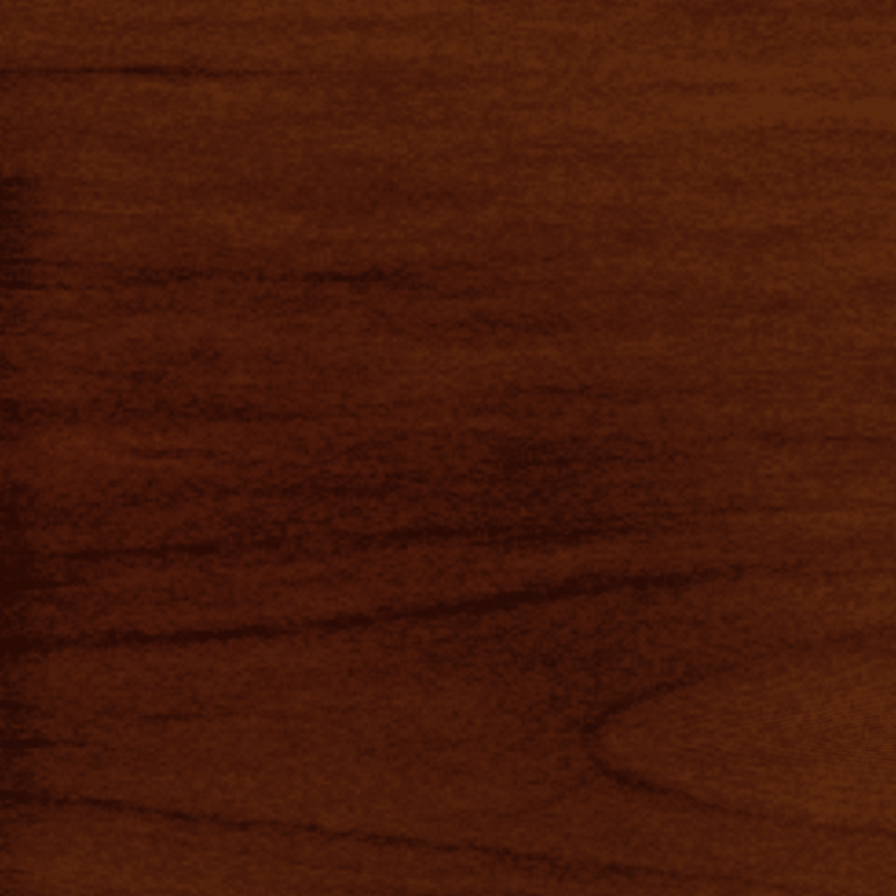
Give the GLSL for this texture, as a Shadertoy shader.

```glsl
#define DARK vec3(0.165, 0.042, 0.018)
#define MID vec3(0.278, 0.097, 0.036)
#define LIGHT vec3(0.365, 0.162, 0.052)
#define STREAK_CONTRAST 0.34
#define GRAIN_CONTRAST 0.24
#define VEIN_DEPTH 0.40
#define VEIN_WIDTH 0.0065
#define ARCH_TIP vec2(0.655, 0.172)
#define ARCH_SPREAD 0.20

float hash(vec2 p) {
    vec3 q = fract(vec3(p.xyx) * 0.1031);
    q += dot(q, q.yzx + 33.33);
    return fract((q.x + q.y) * q.z);
}

float noise(vec2 p) {
    vec2 cell = floor(p), f = fract(p);
    f = f * f * (3.0 - 2.0 * f);
    return mix(mix(hash(cell), hash(cell + vec2(1, 0)), f.x),
               mix(hash(cell + vec2(0, 1)), hash(cell + vec2(1, 1)), f.x), f.y);
}

// Noise centred on zero
float snoise(vec2 p) { return noise(p) * 2.0 - 1.0; }

float bell(float x, float width) { return exp(-x * x / (width * width)); }

// Dark core with a soft shadow on its lower side
float vein(float d, float width) {
    float shadow = bell(d, width * (d < 0.0 ? 6.0 : 2.2));
    return 0.75 * bell(d, width) + 0.32 * shadow;
}

// Signed distance to the arch-shaped growth ring, positive inside
float archField(vec2 p) {
    vec2 q = p - ARCH_TIP;
    q.y -= 0.035 * q.x;
    float k = q.y / ARCH_SPREAD;
    return (q.x - k * k) / length(vec2(1.0, 2.0 * k / ARCH_SPREAD));
}

// Broad light and shade over the board
float broadTone(vec2 p) {
    float tone = 0.50 + 0.20 * smoothstep(0.62, 1.0, p.y);
    tone += 0.19 * smoothstep(0.55, 1.0, p.x);
    tone += 0.08 * smoothstep(0.28, 0.0, p.y);
    tone -= 0.13 * bell(p.y - 0.40, 0.16) * smoothstep(1.0, 0.6, p.x);
    tone -= 0.22 * smoothstep(0.07, 0.0, p.x) * smoothstep(0.95, 0.7, p.y);
    tone -= 0.18 * bell(p.x, 0.07) * bell(p.y - 0.74, 0.04);
    return tone + 0.10 * snoise(p * vec2(3.0, 7.0) + 4.0);
}

// Long horizontal fibres in several sizes
float fibres(vec2 p) {
    float sum = 0.0, weight = 0.36;
    vec2 scale = vec2(2.0, 24.0);
    for (int i = 0; i < 4; i++) {
        sum += weight * snoise(p * scale + float(i) * 17.3);
        scale *= vec2(2.1, 1.75);
        weight *= 0.85;
    }
    return sum;
}

void mainImage(out vec4 fragColor, in vec2 fragCoord) {
    vec2 uv = fragCoord / iResolution.xy;
    vec2 p = uv;
    p.y += 0.0035 * snoise(uv * vec2(9.0, 12.0)) + 0.0018 * snoise(uv * vec2(60.0, 40.0));

    // Fibres bend along the rising veins and around the arch
    float rise = smoothstep(0.0, 1.1, p.x);
    vec2 flow = p;
    flow.y -= 0.09 * rise * bell(p.y - 0.34, 0.13);
    flow.y += 0.10 * p.x * bell(p.y - 0.04, 0.09);
    float arch = archField(p);
    float inside = smoothstep(0.0, 0.03, arch);

    float tone = broadTone(uv);
    tone += STREAK_CONTRAST * fibres(flow) * mix(1.0, 0.55, smoothstep(0.4, 0.2, p.y));

    // Short dark pores, denser on the left
    float pore = noise(flow * vec2(5.0, 75.0) + 31.0);
    tone -= 0.26 * smoothstep(0.74, 0.95, pore) * mix(1.0, 0.4, smoothstep(0.1, 0.6, p.x));

    // Nested rings inside the arch
    float rings = sin(arch * 260.0 + 3.0 * snoise(uv * 8.0));
    tone += inside * (0.05 + 0.045 * rings);

    // Main veins
    float fade = mix(1.0, 0.55, smoothstep(0.55, 1.0, p.x));
    float veins = fade * vein(p.y - 0.28 - 0.10 * rise, VEIN_WIDTH * 1.15);
    veins += 0.65 * fade * vein(p.y - 0.38 - 0.06 * rise, VEIN_WIDTH * 0.8);
    veins += 0.9 * fade * vein(p.y - 0.115 + 0.12 * p.x, VEIN_WIDTH * 0.9);
    float tip = bell(length(p - ARCH_TIP), 0.09);
    float lowerArm = smoothstep(0.22, 0.12, p.y);
    float archStrength = 0.42 + 0.30 * lowerArm + 0.35 * tip;
    veins += archStrength * vein(arch, VEIN_WIDTH * (0.75 + 0.8 * tip));
    tone -= VEIN_DEPTH * veins * (0.85 + 0.3 * snoise(uv * vec2(40.0, 90.0)));

    // Fine soft grain
    float grain = 0.6 * snoise(uv * vec2(120.0, 190.0)) + 0.4 * snoise(uv * 245.0 + 9.0);
    tone += GRAIN_CONTRAST * grain;

    tone = clamp(tone, 0.0, 1.0);
    vec3 color = mix(DARK, MID, smoothstep(0.0, 0.55, tone));
    color = mix(color, LIGHT, smoothstep(0.42, 1.05, tone));

    // Redder heartwood toward the middle left
    float heart = bell(uv.y - 0.45, 0.25) * smoothstep(0.9, 0.3, uv.x);
    color *= mix(vec3(1.0), vec3(1.02, 0.93, 0.96), heart);
    fragColor = vec4(color, 1.0);
}
```
